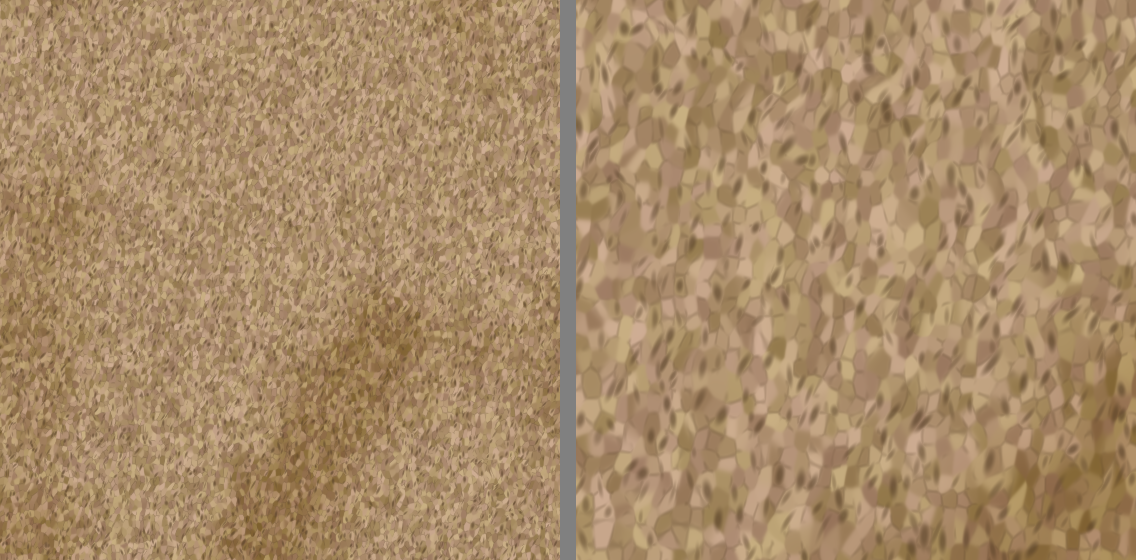
Left, the full canvas; right, a detail of the centre.
Write a Shadertoy shader that draws this texture.

```glsl
const vec2 GRAIN_COUNT = vec2(132.0, 88.0);  // grains across and up the canvas
const float LEAN = 0.1;                      // rightward slant of the grains
const float WOBBLE = 0.007;                  // bending of the grain rows
const float SOFTNESS = 8.0;                  // higher gives crisper grains
const float GRAIN_CONTRAST = 0.78;
const float BASE_TONE = 0.76;
const float STAIN_DEPTH = 0.33;
const float FLECK_SHARE = 0.42;              // cells that hold a dark fleck
const float FLECK_DEPTH = 0.62;
const float GAP_DEPTH = 0.22;
const vec3 SHADOW = vec3(0.49, 0.37, 0.235);
const vec3 PALE = vec3(0.765, 0.65, 0.51);
const vec3 CREVICE = vec3(0.34, 0.25, 0.155);
const vec3 ROSE_SHIFT = vec3(0.025, -0.01, 0.075);
const vec3 STAIN_SHIFT = vec3(0.0, -0.012, -0.04);

vec2 hash2(vec2 p) {
    vec3 h = fract(p.xyx * vec3(0.1031, 0.1030, 0.0973));
    h += dot(h, h.yzx + 33.33);
    return fract((h.xx + h.yz) * h.zy);
}

float valueNoise(vec2 p) {
    vec2 cell = floor(p), f = fract(p);
    f = f * f * (3.0 - 2.0 * f);
    float low = mix(hash2(cell).x, hash2(cell + vec2(1, 0)).x, f.x);
    float high = mix(hash2(cell + vec2(0, 1)).x, hash2(cell + vec2(1, 1)).x, f.x);
    return mix(low, high, f.y);
}

float fbm(vec2 p) {
    float sum = 0.0, weight = 0.5;
    for (int i = 0; i < 4; i++) {
        sum += weight * valueNoise(p);
        p = mat2(1.6, 1.2, -1.2, 1.6) * p + 17.3;
        weight *= 0.5;
    }
    return sum / 0.9375;
}

float segmentDistance(vec2 p, vec2 a, vec2 b) {
    vec2 ab = b - a;
    return length(p - a - ab * clamp(dot(p - a, ab) / dot(ab, ab), 0.0, 1.0));
}

// Soft Voronoi grains: x = tone, y = hue, z = gap to the nearest border
vec3 grains(vec2 q) {
    vec2 cell = floor(q), tints = vec2(0.0);
    float total = 0.0, nearest = 9.0, second = 9.0;
    for (int y = -2; y <= 2; y++)
    for (int x = -2; x <= 2; x++) {
        vec2 id = cell + vec2(x, y);
        vec2 toGrain = id + 0.08 + 0.84 * hash2(id + 211.0) - q;
        float d2 = dot(toGrain, toGrain), d = sqrt(d2);
        float weight = exp(-SOFTNESS * d2);
        tints += weight * hash2(id + 57.0);
        total += weight;
        second = min(second, max(nearest, d));
        nearest = min(nearest, d);
    }
    return vec3(tints / total, second - nearest);
}

// Short, mostly upright dark strokes of varied size
float flecks(vec2 q) {
    vec2 cell = floor(q);
    float cover = 0.0;
    for (int y = -1; y <= 1; y++)
    for (int x = -1; x <= 1; x++) {
        vec2 id = cell + vec2(x, y);
        vec2 kind = hash2(id + 401.0), shape = hash2(id + 613.0);
        vec2 d = q - id - hash2(id + 307.0);
        d.x -= 1.3 * (shape.x - 0.4) * d.y;
        vec2 size = vec2(0.24 + 0.2 * shape.y, 0.4 + 0.35 * kind.y);
        float stroke = 1.0 - smoothstep(0.15, 1.0, length(d / size));
        cover = max(cover, stroke * step(kind.x, FLECK_SHARE) * (0.45 + 0.55 * shape.y));
    }
    return cover;
}

// Broad damp patches, with one diagonal streak and a dark corner
float stains(vec2 p) {
    float cloud = fbm(p * 4.0 + 5.7);
    float ragged = 0.16 * (fbm(p * 9.0 + 31.0) - 0.5);
    float streak = segmentDistance(p, vec2(0.68, 0.39), vec2(0.48, 0.03)) + ragged;
    float corner = length((p - vec2(0.03, 0.07)) * vec2(0.8, 1.0)) + ragged;
    float patches = 0.65 * smoothstep(0.42, 0.78, cloud);
    patches = max(patches, 0.9 * (1.0 - smoothstep(0.01, 0.17, streak)));
    return max(patches, 0.8 * (1.0 - smoothstep(0.01, 0.15, corner)));
}

void mainImage(out vec4 fragColor, in vec2 fragCoord) {
    vec2 p = fragCoord / iResolution.y;

    // Slanted, gently bent grain space
    vec2 bend = vec2(valueNoise(p * 42.0), valueNoise(p * 42.0 + 71.0)) - 0.5;
    vec2 q = p + WOBBLE * bend;
    q.x -= LEAN * q.y;
    q *= GRAIN_COUNT;

    vec3 grain = grains(q);
    float stain = stains(p);

    // Grain colour
    float tone = BASE_TONE + GRAIN_CONTRAST * (grain.x - 0.5) - STAIN_DEPTH * stain;
    tone += 0.12 * (fbm(p * 14.0 + 3.0) - 0.5);
    vec3 color = mix(SHADOW, PALE, clamp(tone, -0.15, 1.12));
    color += ROSE_SHIFT * (grain.y - 0.5) + STAIN_SHIFT * stain;

    // Faint gaps and dark flecks between grains
    float gap = 1.0 - smoothstep(0.0, 0.35, grain.z);
    gap *= smoothstep(0.35, 0.75, valueNoise(q * 1.5 + 40.0));
    float dark = max(GAP_DEPTH * gap, FLECK_DEPTH * flecks(q * 0.85 + 9.0));
    color = mix(color, CREVICE, dark);

    fragColor = vec4(color, 1.0);
}
```
